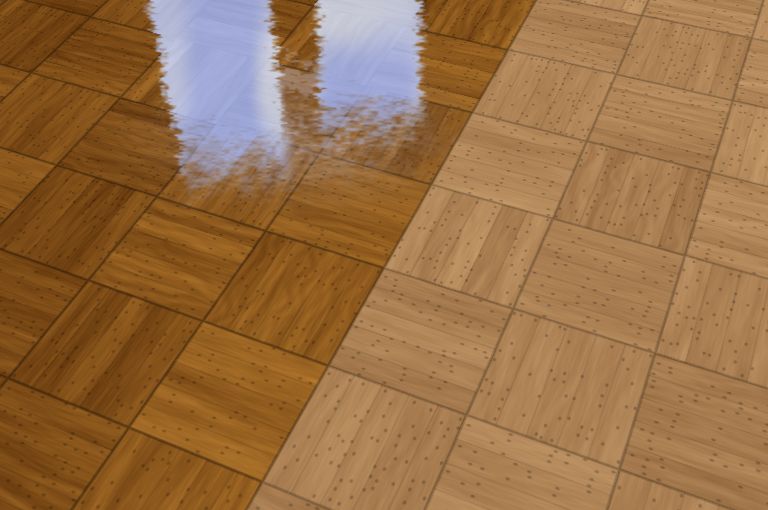
A Shadertoy shader for this texture:

```glsl
// A parquet floor in perspective: glossy varnish on the left, bare wood on the right.
// A projective matrix maps the canvas to a basket-weave tile grid; stretched noise
// gives the grain, and two soft-edged bands form the window reflection.

// Floor-to-canvas projection (columns: tile right, tile up, origin); unit = canvas height
const mat3 FLOOR_TO_VIEW = mat3(0.2090, -0.0971, -0.0442,
                                0.1600,  0.2141,  0.0792,
                                0.5929,  0.2604,  0.9208);
const float STRIPS = 5.0;          // wooden fingers per tile
const float SEAM_WIDTH = 0.008;    // in tiles
const float PORE_DENSITY = 0.30;
const vec3 VARNISH_DARK  = vec3(0.36, 0.19, 0.035);
const vec3 VARNISH_LIGHT = vec3(0.69, 0.46, 0.17);
const vec3 RAW_DARK  = vec3(0.54, 0.37, 0.21);
const vec3 RAW_LIGHT = vec3(0.79, 0.62, 0.43);
const vec3 SKY_BLUE  = vec3(0.62, 0.67, 0.88);
const vec3 SKY_WHITE = vec3(0.80, 0.82, 0.89);
const vec3 HAZE = vec3(0.72, 0.69, 0.75);

float hash(vec2 p) {
    return fract(sin(dot(p, vec2(127.1, 311.7))) * 43758.5453);
}

float noise(vec2 p) {
    vec2 i = floor(p), f = fract(p);
    f = f * f * (3.0 - 2.0 * f);
    return mix(mix(hash(i), hash(i + vec2(1, 0)), f.x),
               mix(hash(i + vec2(0, 1)), hash(i + vec2(1, 1)), f.x), f.y);
}

float fbm(vec2 p) {
    float sum = 0.0, amp = 0.5;
    for (int k = 0; k < 4; k++) {
        sum += amp * noise(p);
        p = p * 2.03 + 17.3;
        amp *= 0.5;
    }
    return sum / 0.9375;
}

// Dark line where d (distance to an edge) is small, smoothed over one pixel
float seam(float d, float width, float px) {
    return 1.0 - smoothstep(width - px * 0.5, width + px, d);
}

float band(float x, float lo, float hi, float soft) {
    return smoothstep(lo - soft, lo + soft, x) * (1.0 - smoothstep(hi - soft, hi + soft, x));
}

// Wood lightness around 0.5; g = (along, across) the grain within the tile
float woodTone(vec2 g, vec2 tile, float strip) {
    vec2 id = tile * 7.0 + vec2(strip, strip * 3.0);
    vec2 s = g + vec2(hash(id), hash(id + 5.0)) * 40.0;
    float bend = noise(s * vec2(2.0, 5.0)) * 0.12;
    float broad = fbm(vec2(s.x * 1.2, (s.y + bend) * 13.0));
    float fine = fbm(vec2(s.x * 7.0, s.y * 65.0));
    float figure = sin(s.y * 55.0 + 7.0 * noise(s * vec2(5.0, 4.0)));
    float figured = smoothstep(0.55, 0.9, hash(tile + 31.0));
    return 0.53 + 0.20 * (hash(tile + 3.0) - 0.5) + 0.24 * (hash(id + 9.0) - 0.5)
         + 0.48 * (broad - 0.5) + 0.24 * (fine - 0.5) + 0.06 * figured * figure;
}

// Sparse short dark pores stretched along the grain
float pores(vec2 g, vec2 tile) {
    vec2 q = g * vec2(11.0, 19.0), cell = floor(q);
    vec2 key = cell + tile * 23.0;
    vec2 centre = 0.3 + 0.4 * vec2(hash(key), hash(key + 4.0));
    float d = length((fract(q) - centre) * vec2(1.0, 0.8));
    return step(1.0 - PORE_DENSITY, hash(key + 8.0)) * (1.0 - smoothstep(0.06, 0.24, d));
}

// Returns (window light, haze) mirrored in the varnish
vec2 reflection(vec2 p, float tilt) {
    float ragged = noise(p * vec2(45.0, 150.0)) + noise(p * vec2(110.0, 260.0)) - 1.0;
    float x = p.x + 0.018 * ragged + 0.010 * tilt;
    float y = p.y + 0.035 * ragged + 0.035 * tilt;
    float drop = 1.0 - p.y;
    float left = band(x, 0.290 + 0.20 * drop, 0.527 + 0.13 * drop, 0.012)
               * smoothstep(0.60, 0.76, y);
    float right = band(x, 0.617 + 0.07 * drop, 0.825 + 0.03 * drop, 0.014)
                * smoothstep(0.71, 0.83, y);
    float bridge = 0.45 * band(x, 0.53, 0.66, 0.02) * band(y, 0.825, 0.87, 0.015);
    vec2 h = (p - vec2(0.60, 0.73)) / vec2(0.22, 0.09);
    return vec2(max(left, right) * 0.94, max(bridge, 0.40 * exp(-dot(h, h)) * (1.0 + ragged)));
}

void mainImage(out vec4 fragColor, in vec2 fragCoord) {
    vec2 p = fragCoord / iResolution.y;
    vec3 w = inverse(FLOOR_TO_VIEW) * vec3(p, 1.0);
    vec2 q = w.xy / w.z;
    vec2 px = fwidth(q);
    vec2 tile = floor(q), f = fract(q);

    // Basket weave: neighbouring tiles turn their grain
    bool turned = mod(tile.x + tile.y, 2.0) > 0.5;
    vec2 g = turned ? f.yx : f;
    float acrossPx = turned ? px.x : px.y;
    float strip = floor(g.y * STRIPS);
    float stripPos = fract(g.y * STRIPS);
    float tone = woodTone(g, tile, strip);

    // Bare and varnished wood
    float rawTone = tone + 0.08 + 0.10 * (p.y - 0.5);
    vec3 raw = mix(RAW_DARK, RAW_LIGHT, clamp(rawTone, 0.0, 1.1));
    float glossTone = 0.5 + 1.15 * (tone - 0.5) + 0.26 * (p.x - 0.40) - 0.16 * (p.y - 0.4);
    vec3 gloss = mix(VARNISH_DARK, VARNISH_LIGHT, clamp(glossTone, -0.1, 1.1));
    float varnished = 1.0 - smoothstep(-px.x, px.x, q.x);
    vec3 col = mix(raw, gloss, varnished);

    // Seams and pores
    vec2 edge = min(f, 1.0 - f);
    float tileSeam = max(seam(edge.x, SEAM_WIDTH, px.x), seam(edge.y, SEAM_WIDTH, px.y));
    float stripEdge = min(stripPos, 1.0 - stripPos) / STRIPS;
    float stripSeam = seam(stripEdge, SEAM_WIDTH * 0.4, acrossPx);
    col *= 1.0 - mix(0.20, 0.32, varnished) * tileSeam;
    col *= 1.0 - 0.09 * stripSeam;
    col *= 1.0 - 0.22 * pores(g, tile);

    // Window light, broken up by the slight tilt of each strip
    float tilt = hash(tile * 5.0 + strip) - 0.5;
    vec2 shine = reflection(p, tilt) * varnished;
    float cloud = smoothstep(0.25, 0.75, noise(p * vec2(9.0, 6.0)) + 0.3 * (0.85 - p.y));
    vec3 sky = mix(SKY_BLUE, SKY_WHITE, cloud) + 0.10 * (tone - 0.5);
    col = mix(col, HAZE, shine.y);
    col = mix(col, sky, shine.x);

    fragColor = vec4(clamp(col, 0.0, 1.0), 1.0);
}
```
